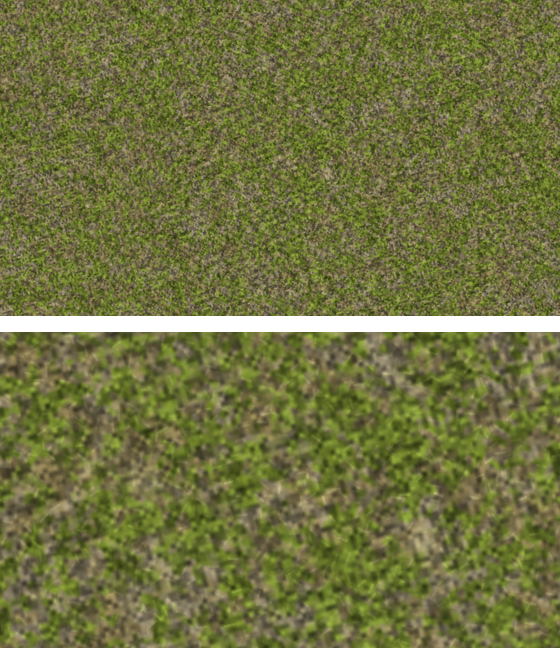
Top, the full canvas; bottom, a detail of the centre.
Reproduce this texture procedurally as a WebGL 2 fragment shader.

```glsl
#version 300 es
precision highp float;

uniform vec2 u_resolution;
out vec4 fragColor;

#define GRASS_DARK vec3(0.345, 0.400, 0.125)
#define GRASS_LIGHT vec3(0.425, 0.490, 0.180)
#define SOIL_RUST vec3(0.455, 0.405, 0.265)
#define SOIL_MAUVE vec3(0.485, 0.450, 0.365)
#define STRAW vec3(0.590, 0.575, 0.410)
#define GRAIN_FREQ 185.0
#define GRAIN_CONTRAST 1.15
#define BLADE_FREQ 80.0
#define BLADE_LENGTH 0.36
#define BLADE_WIDTH 0.11
#define BARE_FREQ 2.6
#define BARE_SHARE 0.35

float hash(vec2 p) {
    return fract(sin(dot(p, vec2(127.1, 311.7))) * 43758.5453);
}

vec2 hash2(vec2 p) {
    return vec2(hash(p), hash(p + 57.3));
}

vec2 rotate(vec2 p, float angle) {
    float c = cos(angle), s = sin(angle);
    return vec2(c * p.x - s * p.y, s * p.x + c * p.y);
}

float noise(vec2 p) {
    vec2 cell = floor(p), f = fract(p);
    f = f * f * (3.0 - 2.0 * f);
    return mix(mix(hash(cell), hash(cell + vec2(1, 0)), f.x),
               mix(hash(cell + vec2(0, 1)), hash(cell + vec2(1, 1)), f.x), f.y);
}

// Noise on a turned lattice, so that octaves do not line up
float layer(vec2 p, float freq, float seed) {
    return noise(rotate(p, seed * 1.7) * freq + seed * 19.0);
}

// Short dry blades: x = coverage, y = shade of the topmost one
vec2 blades(vec2 p, float pixel) {
    vec2 q = p * BLADE_FREQ, cell = floor(q), result = vec2(0.0);
    float soft = pixel * BLADE_FREQ * 0.6;
    for (int y = -1; y <= 1; y++)
    for (int x = -1; x <= 1; x++) {
        vec2 id = cell + vec2(x, y);
        vec2 d = rotate(q - id - hash2(id), hash(id + 11.7) * 6.2832);
        d.x -= clamp(d.x, -BLADE_LENGTH, BLADE_LENGTH);
        float cover = 1.0 - smoothstep(BLADE_WIDTH - soft, BLADE_WIDTH + soft, length(d));
        if (cover > result.x) result = vec2(cover, hash(id + 23.1));
    }
    return result;
}

// Sparse worn spots, stretched along a falling diagonal
float bareSpots(vec2 p) {
    vec2 q = p * BARE_FREQ, cell = floor(q);
    float spots = 0.0;
    for (int y = -1; y <= 1; y++)
    for (int x = -1; x <= 1; x++) {
        vec2 id = cell + vec2(x, y);
        vec2 d = rotate(q - id - hash2(id + 5.0), 0.65) / vec2(0.09, 0.04);
        spots += step(hash(id + 31.0), BARE_SHARE) * exp(-dot(d, d));
    }
    return min(spots, 1.0);
}

void main() {
    vec2 p = gl_FragCoord.xy / u_resolution.y;
    float pixel = 1.0 / u_resolution.y;

    // Grass cover, mostly small tufts over faint patches
    float cover = 0.08 * layer(p, 9.0, 1.0) + 0.20 * layer(p, 26.0, 2.0)
                + 0.31 * layer(p, 58.0, 3.0) + 0.41 * layer(p, 125.0, 4.0);
    float bare = bareSpots(p);
    float grass = smoothstep(0.35, 0.65, cover - 0.12 * bare);

    // Base colours
    vec3 soil = mix(SOIL_RUST, SOIL_MAUVE,
                    smoothstep(0.25, 0.75, 0.45 * layer(p, 20.0, 5.0) + 0.55 * layer(p, 90.0, 6.0)));
    vec3 green = mix(GRASS_DARK, GRASS_LIGHT,
                     smoothstep(0.2, 0.8, 0.4 * layer(p, 42.0, 7.0) + 0.6 * layer(p, 120.0, 8.0)));
    vec3 color = mix(soil, green, grass);

    // Straw and blades
    vec2 blade = blades(p, pixel);
    vec3 bladeColor = mix(STRAW, GRASS_LIGHT * 1.15, grass * 0.75);
    color = mix(color, bladeColor, blade.x * (0.05 + 0.45 * blade.y));
    color = mix(color, STRAW, bare * (0.15 + 0.4 * layer(p, 80.0, 9.0)));

    // Fine grain and dark gaps
    float grain = 0.62 * layer(p, GRAIN_FREQ, 10.0) + 0.30 * layer(p, GRAIN_FREQ * 0.5, 11.0)
                + 0.08 * layer(p, GRAIN_FREQ * 0.2, 12.0);
    float gap = 1.0 - smoothstep(0.0, 0.22, abs(layer(p, 85.0, 13.0) - 0.5));
    color *= 1.01 + GRAIN_CONTRAST * (grain - 0.5) - 0.07 * gap * (1.0 - bare);

    fragColor = vec4(clamp(color, 0.0, 1.0), 1.0);
}
```
